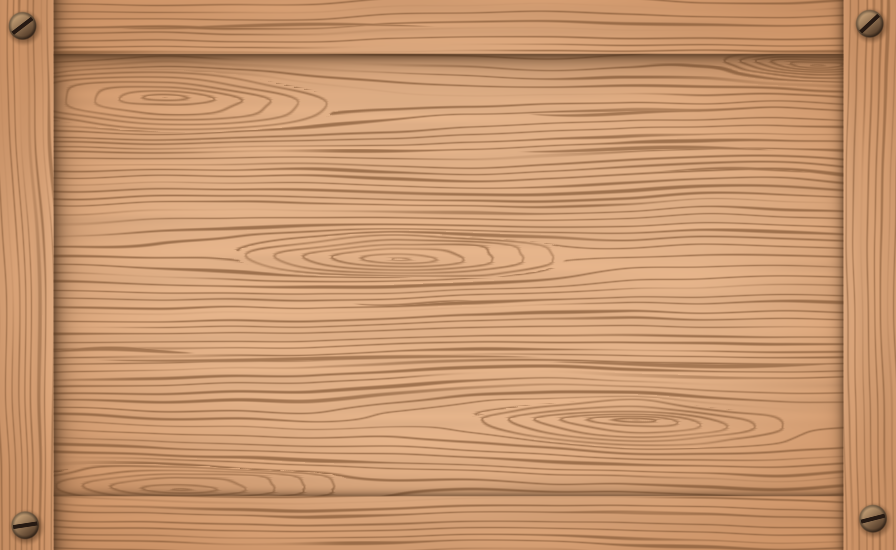
A Shadertoy shader for this texture:

```glsl
#define ASPECT 1.634
#define POST_L 0.098
#define POST_R 1.538
#define RAIL_TOP 0.902
#define RAIL_LOW 0.098
#define GRAIN_ROWS 70.0
#define KNOT_RINGS 6.0
#define SCREW_RADIUS 0.025
#define WOOD_LIGHT vec3(0.885, 0.695, 0.535)
#define WOOD_WARM vec3(0.78, 0.55, 0.375)
#define GRAIN_COLOR vec3(0.53, 0.36, 0.225)
#define SHADOW_COLOR vec3(0.29, 0.19, 0.11)

// Knots: centre, half size. Streaks: centre, half length, half thickness.
const vec4 KNOTS[5] = vec4[5](
    vec4(0.300, 0.815, 0.32, 0.050), vec4(0.730, 0.533, 0.31, 0.038),
    vec4(1.160, 0.231, 0.30, 0.042), vec4(0.330, 0.115, 0.31, 0.036),
    vec4(1.490, 0.884, 0.18, 0.028));
const vec4 STREAKS[8] = vec4[8](
    vec4(0.58, 0.348, 0.42, 0.0035), vec4(1.27, 0.338, 0.28, 0.0040),
    vec4(0.22, 0.362, 0.14, 0.0040), vec4(1.13, 0.794, 0.17, 0.0030),
    vec4(1.18, 0.728, 0.24, 0.0035), vec4(1.35, 0.690, 0.16, 0.0025),
    vec4(0.76, 0.449, 0.12, 0.0022), vec4(0.50, 0.952, 0.30, 0.0030));

float hash(vec2 p) {
    return fract(sin(dot(p, vec2(127.1, 311.7))) * 43758.5453);
}

float noise(vec2 p) {
    vec2 i = floor(p), f = fract(p);
    f = f * f * (3.0 - 2.0 * f);
    return mix(mix(hash(i), hash(i + vec2(1, 0)), f.x),
               mix(hash(i + vec2(0, 1)), hash(i + vec2(1, 1)), f.x), f.y);
}

// Soft stroke for a distance and half width in canvas units
float stroke(float dist, float halfWidth) {
    float soft = 0.0012 + 0.5 / iResolution.y;
    return 1.0 - smoothstep(halfWidth - soft, halfWidth + soft, dist);
}

// Tapering fibres running along x, in light and dense bands
float grain(vec2 p, float offsetY, float rows, float seed) {
    float wave = 0.030 * noise(p * vec2(2.2, 6.0) + seed)
               + 0.008 * noise(p * vec2(7.0, 16.0) + seed);
    float row = (p.y + offsetY + wave) * rows;
    float id = floor(row) + seed * 17.0;
    float centre = 0.5 + 0.36 * (hash(vec2(id, 3.0)) - 0.5);
    float dist = abs(fract(row) - centre) / max(fwidth(row) * iResolution.y, 1e-5);
    float swell = noise(vec2(p.x * 3.5 + id * 5.3, id));
    float ink = smoothstep(0.0, 0.4, noise(vec2(p.x * 2.3 + id * 9.1, id + 40.0)));
    return ink * stroke(dist, mix(0.0010, 0.0034, swell * swell * swell));
}

// Nested rings inside the knots; the fibres part around them
float panelGrain(vec2 p) {
    float bend = 0.0, rings = 0.0, outside = 1.0;
    for (int i = 0; i < 5; i++) {
        vec4 k = KNOTS[i];
        vec2 q = (p - k.xy) / k.zw;
        float seed = float(i) * 7.0;
        q.y += 0.35 * (noise(q * 1.8 + seed) - 0.5) + 0.12 * q.x;
        float d = length(q) + 0.10 * (noise(q * 2.2 + seed) - 0.5);
        bend -= q.y * k.w / max(d * d, 1.0);
        float ring = d * KNOT_RINGS;
        float dist = abs(fract(ring) - 0.5) / max(fwidth(ring) * iResolution.y, 1e-5);
        float ink = 0.55 + 0.45 * noise(q * 2.5 + seed + 20.0);
        float inside = 1.0 - smoothstep(0.97, 1.0, d);
        rings = max(rings, inside * ink * stroke(dist, 0.0015));
        outside *= 1.0 - inside;
    }
    return max(rings, outside * grain(p, bend, GRAIN_ROWS, 1.0));
}

float streaks(vec2 p) {
    float ink = 0.0;
    for (int i = 0; i < 8; i++) {
        vec4 s = STREAKS[i];
        float t = (p.x - s.x) / s.z;
        float dy = p.y - s.y + 0.004 * sin(t * 2.6 + float(i)) * sign(s.x - 0.9);
        float taper = max(1.0 - t * t, 0.0);
        ink = max(ink, stroke(abs(dy), s.w * taper) * smoothstep(0.0, 0.3, taper));
    }
    return ink;
}

// Slotted brass head with a soft contact shadow
void screw(inout vec3 col, vec2 p, vec2 centre, float angle) {
    vec2 q = (p - centre) / SCREW_RADIUS;
    float r = length(q), px = 1.0 / (SCREW_RADIUS * iResolution.y);
    col = mix(col, SHADOW_COLOR, 0.5 * (1.0 - smoothstep(0.8, 1.4, length(q + vec2(-0.1, 0.15)))));
    float sheen = 0.5 + 0.5 * dot(q, normalize(vec2(-0.6, 0.8)));
    vec3 brass = mix(vec3(0.30, 0.21, 0.14), vec3(0.80, 0.65, 0.48), sheen);
    brass *= 1.0 - 0.4 * smoothstep(0.7, 1.0, r);
    float slot = abs(dot(q, vec2(-sin(angle), cos(angle))));
    slot = max(slot, r - 0.75);
    brass = mix(brass, vec3(0.15, 0.10, 0.07), 1.0 - smoothstep(0.11, 0.11 + px, slot));
    col = mix(col, brass, 1.0 - smoothstep(1.0 - px, 1.0 + px, r));
}

void mainImage(out vec4 fragColor, in vec2 fragCoord) {
    vec2 uv = fragCoord / iResolution.xy;
    vec2 p = uv * vec2(ASPECT, 1.0);
    float px = 1.0 / iResolution.y;

    // Part masks
    float railEdge = max(p.y - RAIL_TOP, RAIL_LOW - p.y);
    float postEdge = max(POST_L - p.x, p.x - POST_R);
    float rail = smoothstep(-px, px, railEdge);
    float post = smoothstep(-px, px, postEdge);

    // Wood tone, warmer toward the border
    vec2 c = abs(uv - 0.5) * 2.0;
    vec3 col = mix(WOOD_LIGHT, WOOD_WARM, 0.9 * smoothstep(0.5, 1.35, length(c)));
    vec2 along = mix(p, p.yx, step(0.5, post));
    col *= 0.975 + 0.05 * noise(along * vec2(4.0, 70.0));

    // Grain of panel, rails and posts
    float ink = mix(panelGrain(p), grain(p, 0.0, GRAIN_ROWS, 4.0), rail);
    ink = max(ink, 0.9 * streaks(p));
    ink = mix(ink, 0.85 * grain(p.yx, 0.0, 82.0, 8.0), post);
    col = mix(col, GRAIN_COLOR, 0.74 * ink);

    // Shadows under the rails, then beside the posts
    float below = max(RAIL_TOP - p.y, 0.0), above = max(p.y - RAIL_LOW, 0.0);
    float railShade = 0.85 * exp(-below / 0.015) + 0.65 * exp(-above / 0.008);
    col = mix(col, SHADOW_COLOR, railShade * (1.0 - rail) * (1.0 - post));
    float postShade = 0.75 * exp(-max(p.x - POST_L, 0.0) / 0.016)
                    + 0.65 * exp(-max(POST_R - p.x, 0.0) / 0.009);
    col = mix(col, SHADOW_COLOR, postShade * (1.0 - post));
    col += 0.04 * post * exp(-max(postEdge, 0.0) / 0.012);

    // Corner screws
    screw(col, p, vec2(0.041, 0.953), 0.65);
    screw(col, p, vec2(1.586, 0.957), 0.75);
    screw(col, p, vec2(0.046, 0.045), 0.15);
    screw(col, p, vec2(1.592, 0.057), 0.25);

    fragColor = vec4(clamp(col, 0.0, 1.0), 1.0);
}
```
